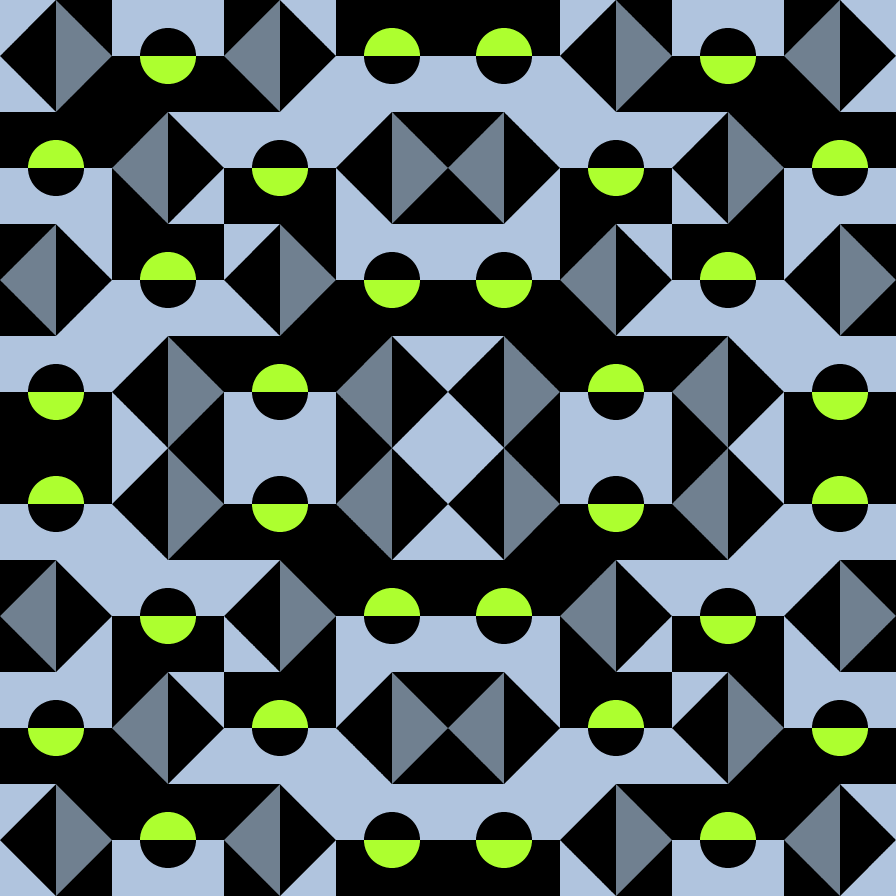
This pattern is drawn by a three.js fragment shader. Its source:

```glsl
// Mirrored mosaic of quarter-turned tiles: split diamonds and split discs on two-tone grounds.
varying vec2 vUv;

const float TILES = 8.0;            // tiles across and down
const float DIAMOND_RADIUS = 0.5;   // in tile widths
const float DISC_RADIUS = 0.25;     // in tile widths
const int SAMPLES = 4;              // edge-smoothing samples per axis
const float QUARTER_TURN = 1.5707963;

const vec3 BLACK = vec3(0.0);
const vec3 STEEL = vec3(0.690, 0.769, 0.871);
const vec3 SLATE = vec3(0.439, 0.502, 0.565);
const vec3 LIME  = vec3(0.678, 1.000, 0.184);

float diamondDistance(vec2 p) {
  return abs(p.x) + abs(p.y) - DIAMOND_RADIUS;
}

float discDistance(vec2 p) {
  return length(p) - DISC_RADIUS;
}

vec3 mosaic(vec2 uv) {
  // Fold all four quadrants onto one, counted inward from the outer corner
  float halfCount = 0.5 * TILES;
  vec2 folded = halfCount - abs(uv * TILES - halfCount);
  vec2 tile = min(floor(folded), halfCount - 1.0);
  vec2 p = folded - tile - 0.5;

  // The dark half turns by a quarter per tile, reversing on alternate rows
  float spin = mod(tile.y, 2.0) < 0.5 ? -1.0 : 1.0;
  float angle = (tile.y + spin * tile.x) * QUARTER_TURN;
  bool darkHalf = dot(p, vec2(cos(angle), -sin(angle))) > 0.0;

  // Diamonds and discs alternate like a checkerboard
  bool isDiamond = mod(tile.x + tile.y, 2.0) < 0.5;
  bool inside = (isDiamond ? diamondDistance(p) : discDistance(p)) < 0.0;

  vec3 accent = isDiamond ? SLATE : LIME;
  vec3 ground = darkHalf ? BLACK : STEEL;
  vec3 shape = darkHalf ? accent : BLACK;
  return inside ? shape : ground;
}

void main() {
  // Average a grid of samples over the pixel footprint
  vec2 footprint = fwidth(vUv);
  vec3 sum = vec3(0.0);
  for (int j = 0; j < SAMPLES; j++) {
    for (int i = 0; i < SAMPLES; i++) {
      vec2 offset = (vec2(float(i), float(j)) + 0.5) / float(SAMPLES) - 0.5;
      sum += mosaic(vUv + offset * footprint);
    }
  }
  gl_FragColor = vec4(sum / float(SAMPLES * SAMPLES), 1.0);
}
```
